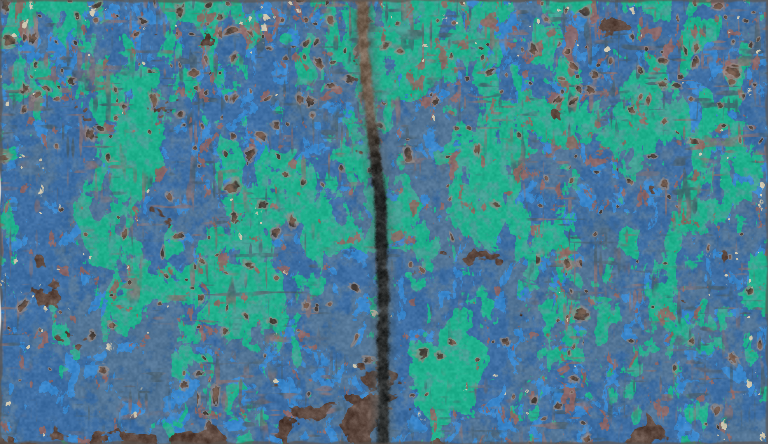
Give the GLSL for this texture, as a Shadertoy shader.

```glsl
// Weathered painted steel: flaking green and bright blue over dull blue paint,
// with streaks, rust pits, pale chips and a burnt vertical weld seam.
// Layers are masks cut from stretched value noise, painted back to front.

float hash(vec2 p) {
    vec3 q = fract(p.xyx * vec3(0.1031, 0.1030, 0.0973));
    q += dot(q, q.yzx + 33.33);
    return fract((q.x + q.y) * q.z);
}

float noise(vec2 p) {
    vec2 i = floor(p), f = fract(p);
    f = f * f * (3.0 - 2.0 * f);
    return mix(mix(hash(i), hash(i + vec2(1, 0)), f.x),
               mix(hash(i + vec2(0, 1)), hash(i + vec2(1, 1)), f.x), f.y);
}

float fbm(vec2 p) {
    float sum = 0.0, amp = 0.5;
    for (int i = 0; i < 5; i++) {
        sum += amp * noise(p);
        p = p * 2.03 + 17.7;
        amp *= 0.55;
    }
    return sum / 1.055;
}

// Soft-edged mask of everything above a level
float above(float v, float level, float soft) {
    return smoothstep(level - soft, level + soft, v);
}

// Ragged scattered pits: x = core, y = surrounding ring
vec2 pits(vec2 p, float scale, float chance) {
    vec2 g = p * scale, cell = floor(g), result = vec2(0);
    for (int y = -1; y <= 1; y++)
    for (int x = -1; x <= 1; x++) {
        vec2 c = cell + vec2(x, y);
        if (hash(c + 71.0) > chance) continue;
        vec2 centre = c + 0.2 + 0.6 * vec2(hash(c + 3.0), hash(c + 9.0));
        float radius = mix(0.10, 0.32, pow(hash(c + 31.0), 2.0));
        vec2 d = (g - centre) * vec2(1.0, mix(0.65, 1.3, hash(c + 47.0)));
        float r = length(d) / radius + 0.9 * (noise(g * 6.0) - 0.5);
        result = max(result, vec2(1.0 - smoothstep(0.75, 1.1, r),
                                  1.0 - smoothstep(1.2, 1.8, r)));
    }
    return result;
}

void mainImage(out vec4 fragColor, in vec2 fragCoord) {
    vec2 p = fragCoord / iResolution.y;
    float width = iResolution.x / iResolution.y;
    vec2 warp = 0.022 * (vec2(noise(p * 24.0), noise(p * 24.0 + 50.0)) - 0.5);
    vec2 q = p + warp;
    float fine = fbm(p * 60.0);
    float top = smoothstep(0.5, 1.0, p.y);
    // Worn vertical ribs at two places across the sheet
    float ribs = exp(-pow((p.x - 0.47) / 0.03, 2.0))
               + exp(-pow((p.x - 1.28) / 0.03, 2.0));

    // Dull blue ground with greyer clouds and brushed grain
    float cloud = fbm(p * vec2(11.0, 8.0) + 40.0);
    vec3 col = mix(vec3(0.245, 0.435, 0.645), vec3(0.32, 0.455, 0.585),
                   above(cloud + 0.6 * (fine - 0.5), 0.53, 0.14));

    // Bright blue flakes, denser near the top and on the ribs
    float flake = fbm(q * vec2(32.0, 24.0) + 90.0) + 0.05 * top + 0.07 * ribs;
    col = mix(col, vec3(0.23, 0.53, 0.80), above(flake, 0.65, 0.02));

    // Green paint: broken islands, upright drips and level scrapes
    float green = 0.36 * fbm(q * vec2(7.0, 5.5) + 7.0)
                + 0.34 * fbm(q * vec2(21.0, 11.0) + 23.0)
                + 0.20 * fbm(q * vec2(52.0, 20.0) + 33.0)
                + 0.12 * fbm(q * vec2(10.0, 55.0) + 61.0)
                + 0.040 * exp(-pow((p.y - 0.36) / 0.15, 2.0))
                + 0.015 * exp(-pow((p.y - 0.78) / 0.16, 2.0))
                - 0.07 * smoothstep(0.18, 0.0, p.y);
    float greenMask = above(green, 0.546, 0.007);
    vec3 greenPaint = mix(vec3(0.13, 0.70, 0.56), vec3(0.25, 0.62, 0.57),
                          above(fine + 0.3 * (cloud - 0.5), 0.58, 0.12));
    col = mix(col, greenPaint, greenMask);

    // Thin scrapes in both directions, from dark grey to dusty red
    float level = noise(p * vec2(11.0, 170.0)) * noise(p * vec2(34.0, 85.0) + 5.0);
    float upright = noise(p * vec2(170.0, 13.0)) * noise(p * vec2(85.0, 30.0) + 8.0);
    float wear = above(fbm(p * 9.0 + 130.0) + 0.10 * top + 0.16 * ribs, 0.52, 0.12);
    vec3 scrape = mix(vec3(0.29, 0.37, 0.42), vec3(0.54, 0.44, 0.44),
                      above(noise(p * 26.0 + 3.0), 0.5, 0.15));
    col = mix(col, scrape, 0.75 * wear * above(max(level, upright), 0.49, 0.10));

    // Red undercoat showing through
    float red = fbm(q * vec2(42.0, 28.0) + 170.0) + 0.05 * top + 0.08 * ribs;
    col = mix(col, vec3(0.58, 0.40, 0.38), 0.85 * above(red, 0.73, 0.025));

    // Rust pits with dusty rings, then small cream chips
    float density = 0.09 + 0.24 * top + 0.35 * min(ribs, 1.0);
    vec2 pit = pits(q, 33.0, density);
    vec3 rust = mix(vec3(0.26, 0.23, 0.21), vec3(0.45, 0.34, 0.28), above(fine, 0.5, 0.2));
    col = mix(col, vec3(0.58, 0.53, 0.51), 0.7 * pit.y);
    col = mix(col, rust, 0.9 * pit.x);
    float rim = min(min(p.x, width - p.x), 1.0 - p.y);
    vec2 chip = pits(q + 5.3, 42.0, 0.015 + 0.15 * smoothstep(0.20, 0.0, rim));
    col = mix(col, vec3(0.80, 0.77, 0.68), chip.x * above(fine, 0.42, 0.08));

    // Weld seam: leans at the top, rusty above and scorched below
    float seamX = 0.862 - 0.043 * smoothstep(0.4, 1.0, p.y)
                + 0.010 * (noise(vec2(p.y * 9.0, 2.0)) - 0.5);
    float seam = abs(p.x - seamX) + 0.012 * (fine - 0.5);

    // Bare rust in patches along the bottom and beside the seam
    float bare = fbm(q * vec2(11.0, 12.0) + 210.0)
               + 0.15 * smoothstep(0.10, 0.0, p.y)
               + 0.17 * exp(-pow(seam / 0.07, 2.0)) * smoothstep(0.38, 0.25, p.y);
    vec3 bareRust = vec3(0.36, 0.28, 0.245) + 0.2 * (fine - 0.5);
    col = mix(col, bareRust, above(bare, 0.765, 0.012));

    vec3 burn = mix(vec3(0.17, 0.18, 0.18), vec3(0.45, 0.38, 0.32),
                    smoothstep(0.55, 0.85, p.y));
    col = mix(col, vec3(0.31, 0.36, 0.38), 0.5 * smoothstep(0.040, 0.008, seam));
    col = mix(col, burn + 0.25 * (fine - 0.5), smoothstep(0.018, 0.007, seam));

    // Even speckle, grimy border and a bitten pale left edge
    col += 0.10 * (fine - 0.5) + 0.06 * (noise(p * 190.0) - 0.5);
    float border = min(rim, p.y) + 0.007 * (noise(p * 30.0) - 0.5);
    col = mix(col, vec3(0.36, 0.33, 0.31), 0.7 * smoothstep(0.007, 0.001, border));
    float bite = 0.012 * noise(vec2(p.y * 14.0, 6.0)) - 0.005;
    col = mix(col, vec3(0.90), smoothstep(0.002, -0.002, p.x - bite)
              * smoothstep(0.72, 0.66, p.y) * smoothstep(0.22, 0.28, p.y));

    fragColor = vec4(clamp(col, 0.0, 1.0), 1.0);
}
```
